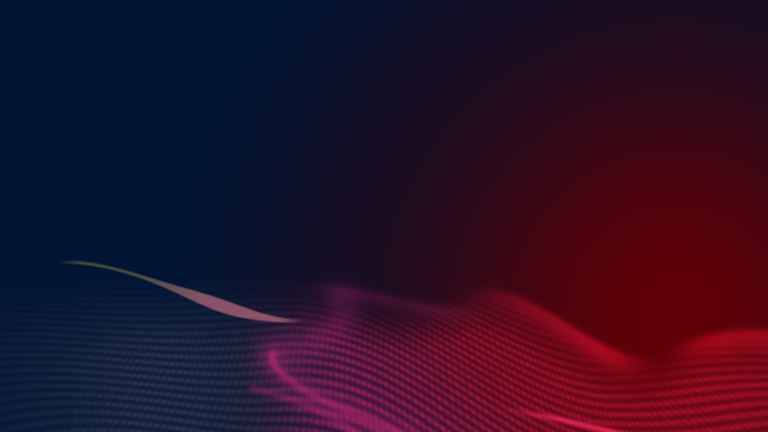
Reproduce this background procedurally as a Shadertoy shader.

```glsl
// Rolling dotted waves under a navy sky with a deep red glow.

const vec3 NAVY    = vec3(0.00, 0.08, 0.20);
const vec3 PLUM    = vec3(0.10, 0.05, 0.13);
const vec3 BLOOD   = vec3(0.37, 0.00, 0.02);
const vec3 SLATE   = vec3(0.25, 0.25, 0.33);
const vec3 MAGENTA = vec3(0.70, 0.15, 0.44);
const vec3 CRIMSON = vec3(0.76, 0.08, 0.20);
const vec3 ROSE    = vec3(0.95, 0.16, 0.36);
const vec3 OLIVE   = vec3(0.36, 0.38, 0.25);
const vec3 BLUSH   = vec3(0.70, 0.40, 0.48);

float hash(vec2 p) {
    return fract(sin(dot(p, vec2(127.1, 311.7))) * 43758.5453);
}

float bell(float d, float width) {
    return exp(-d * d / (width * width));
}

// Window that is 1 inside [a, b] and fades over a soft margin.
float window(float x, float a, float b, float soft) {
    return smoothstep(a, a + soft, x) * (1.0 - smoothstep(b - soft, b, x));
}

// Height of an S-shaped line from a to b, with an extra bow in its middle.
float sCurve(float x, vec2 a, vec2 b, float bow) {
    float t = clamp((x - a.x) / (b.x - a.x), 0.0, 1.0);
    return mix(a.y, b.y, smoothstep(0.0, 1.0, t)) + 4.0 * bow * t * (1.0 - t);
}

// Crest light: crisp above the line, long falloff below it.
float crest(vec2 p, vec2 a, vec2 b, float bow, float above, float below) {
    float d = p.y - sCurve(p.x, a, b, bow);
    return bell(d, d > 0.0 ? above : below) * window(p.x, a.x - 0.03, b.x + 0.03, 0.09);
}

// Distance to a quadratic Bezier, with the aspect ratio applied.
float bezierDistance(vec2 p, vec2 a, vec2 b, vec2 c, float aspect) {
    vec2 scale = vec2(aspect, 1.0);
    vec2 from = a;
    float nearest = 10.0;
    for (int i = 1; i <= 16; i++) {
        float t = float(i) / 16.0;
        vec2 to = mix(mix(a, b, t), mix(b, c, t), t);
        vec2 edge = (to - from) * scale, rel = (p - from) * scale;
        float h = clamp(dot(rel, edge) / dot(edge, edge), 0.0, 1.0);
        nearest = min(nearest, length(rel - edge * h));
        from = to;
    }
    return nearest;
}

vec3 sky(vec2 p, float aspect) {
    float d = length((p - vec2(0.88, 0.27)) * vec2(aspect, 1.0));
    vec3 col = mix(NAVY, PLUM, smoothstep(1.22, 0.65, d));
    return mix(col, BLOOD, smoothstep(0.80, 0.02, d));
}

// Horizon of the dotted surface.
float horizon(float x) {
    return 0.37 - 0.08 * smoothstep(0.30, 0.52, x) + 0.035 * smoothstep(0.52, 0.63, x)
         - 0.165 * smoothstep(0.62, 0.84, x) + 0.07 * smoothstep(0.83, 0.94, x);
}

// Fine perspective rows of dots; fades to its mean when too fine to resolve.
float dots(vec2 p, float depth) {
    float tilt = 16.0 * smoothstep(0.36, 0.80, p.x) + 22.0 * (p.x - 0.14) * (p.x - 0.14) * smoothstep(0.5, 0.2, p.x);
    float swell = 0.7 * sin(p.x * 13.0 + p.y * 9.0);
    float rows = 40.0 * log(1.0 + 2.0 * (0.4 - p.y)) - tilt + swell;
    float columns = (p.x - 0.5) * 165.0 / (1.0 + 1.2 * max(depth, 0.0)) + swell;
    vec2 q = vec2(columns, rows);
    vec2 wave = 0.5 + 0.5 * cos(6.2831853 * q);
    wave = mix(wave, vec2(0.5), smoothstep(0.28, 0.6, fwidth(q)));
    return wave.y * (0.7 + 0.6 * wave.x) * (0.9 + 0.2 * hash(floor(q + 0.5)));
}

void mainImage(out vec4 fragColor, in vec2 fragCoord) {
    vec2 p = fragCoord / iResolution.xy;
    float aspect = iResolution.x / iResolution.y;
    vec3 col = sky(p, aspect);

    // Dotted surface, slate to magenta to crimson
    float depth = horizon(p.x) - p.y;
    float left = smoothstep(0.45, 0.28, p.x);
    vec3 tint = mix(SLATE, MAGENTA, smoothstep(0.28, 0.46, p.x));
    tint = mix(tint, CRIMSON, smoothstep(0.44, 0.70, p.x + 0.5 * (p.y - 0.1)));
    float cover = smoothstep(-0.02, mix(0.13, 0.22, left), depth);
    cover *= mix(1.0, 0.3 + 0.7 * bell(p.x - 0.22, 0.15), left);
    col = mix(col, tint, cover * (0.24 + 0.38 * dots(p, depth)));

    // Red crests on the right
    float red = crest(p, vec2(0.62, 0.320), vec2(0.84, 0.16), 0.010, 0.014, 0.04)
              * (0.5 + 0.5 * smoothstep(0.62, 0.78, p.x));
    red += 0.8 * crest(p, vec2(0.88, 0.19), vec2(1.06, 0.20), 0.030, 0.014, 0.04);
    col += CRIMSON * 0.40 * red;
    float spark = bell(bezierDistance(p, vec2(0.65, 0.055), vec2(0.74, 0.03), vec2(0.84, -0.02), aspect), 0.007);
    col = mix(col, ROSE, 0.75 * spark * smoothstep(0.64, 0.74, p.x));

    // Magenta plume, hook and folds
    float plume = bezierDistance(p, vec2(0.445, 0.30), vec2(0.46, 0.23), vec2(0.36, 0.175), aspect);
    float hook = bezierDistance(p, vec2(0.355, 0.18), vec2(0.345, 0.115), vec2(0.53, -0.01), aspect);
    float fold = bezierDistance(p, vec2(0.33, 0.10), vec2(0.41, 0.07), vec2(0.47, -0.01), aspect);
    float glow = 0.22 * bell(plume, 0.04) + 0.42 * bell(hook, 0.010) + 0.22 * bell(hook, 0.04);
    glow += 0.32 * bell(fold, 0.010);
    glow += 0.20 * crest(p, vec2(0.40, 0.335), vec2(0.62, 0.275), 0.0, 0.012, 0.022);
    col = mix(col, MAGENTA, min(glow, 0.9));

    // Thin ribbon on the left, olive to blush
    float along = clamp((p.x - 0.085) / 0.305, 0.0, 1.0);
    float halfWidth = 0.003 + 0.012 * bell(along - 0.66, 0.20);
    float off = abs(p.y - sCurve(p.x, vec2(0.085, 0.393), vec2(0.39, 0.257), 0.0));
    float ribbon = (1.0 - smoothstep(halfWidth - 0.003, halfWidth + 0.004, off)) * window(p.x, 0.07, 0.40, 0.04);
    col = mix(col, mix(OLIVE, BLUSH, smoothstep(0.25, 0.65, along)), 0.75 * ribbon);

    fragColor = vec4(clamp(col, 0.0, 1.0), 1.0);
}
```
